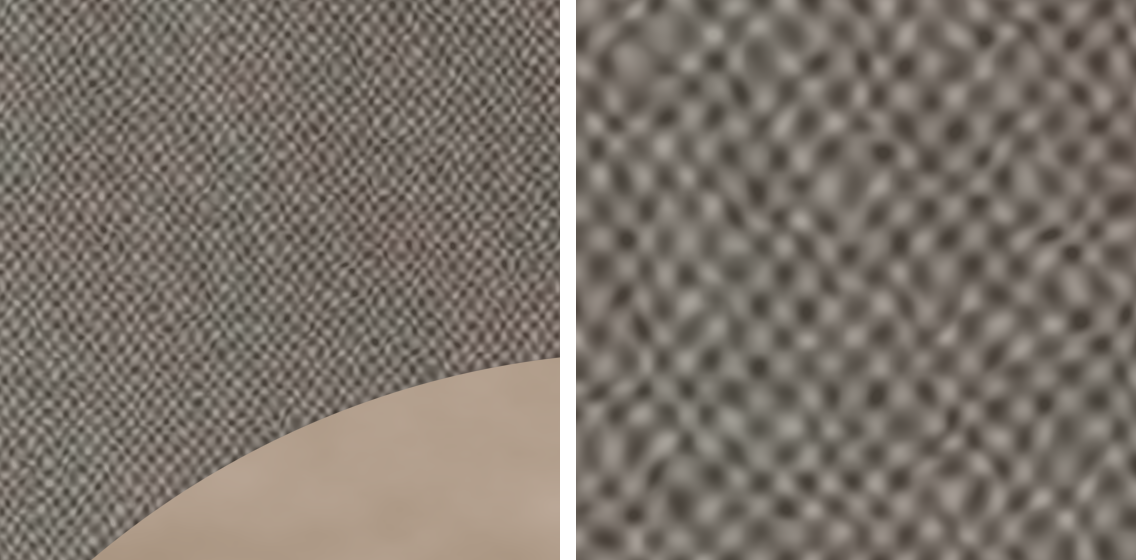
Left, the full canvas; right, a detail of the centre.
Give the GLSL for this texture, as a three.js fragment shader.

```glsl
// Taupe plain-weave cloth with a smooth beige disc rising from the lower right.
// The weave is a product of cosines, whose staggered crests are the threads;
// hashes vary each thread and value noise bends the rows and mottles the tone.

#define REPEATS vec2(35.0, 28.5)
#define THREAD_DARK vec3(0.325, 0.295, 0.265)
#define THREAD_LIGHT vec3(0.630, 0.600, 0.570)
#define WEAVE_CONTRAST 0.47
#define THREAD_WEAR 0.65
#define ROW_BEND 0.42
#define DISC_CENTER vec2(1.1745, -1.191)
#define DISC_RADIUS 1.5625
#define DISC_LIGHT vec3(0.730, 0.655, 0.590)
#define DISC_DARK vec3(0.655, 0.575, 0.495)
#define EDGE_SOFTNESS 0.0014

varying vec2 vUv;

const float PI = 3.14159;

float hash(vec2 p) {
  return fract(sin(dot(p, vec2(127.1, 311.7))) * 43758.5453);
}

float noise(vec2 p) {
  vec2 cell = floor(p);
  vec2 f = fract(p);
  f = f * f * (3.0 - 2.0 * f);
  return mix(mix(hash(cell), hash(cell + vec2(1.0, 0.0)), f.x),
             mix(hash(cell + vec2(0.0, 1.0)), hash(cell + vec2(1.0, 1.0)), f.x), f.y);
}

float fbm(vec2 p) {
  float sum = 0.0;
  float gain = 0.5;
  for (int i = 0; i < 4; i++) {
    sum += gain * noise(p);
    p = p * 2.03 + 17.3;
    gain *= 0.5;
  }
  return sum / 0.9375;
}

vec3 clothColor(vec2 uv) {
  // Two half-cells per repeat, nudged so that rows are not ruler straight
  vec2 p = uv * REPEATS * 2.0;
  vec2 bend = vec2(noise(p * 0.55), noise(p * 0.55 + 43.0)) - 0.5;
  vec2 drift = vec2(noise(uv * 6.0 + 9.0), noise(uv * 6.0 + 31.0)) - 0.5;
  p += ROW_BEND * bend * 1.6 + drift * 0.9;

  // Crests are raised threads, troughs the gaps; each has its own strength
  float wave = cos(PI * p.x) * cos(PI * p.y);
  float strength = 1.0 + THREAD_WEAR * (hash(floor(p + 0.5)) - 0.5);
  float tone = 0.5 + WEAVE_CONTRAST * wave * strength;

  // Sideways fibres partly bridge some gaps
  float fibre = noise(p * vec2(0.7, 2.3) + 5.0) - 0.5;
  float grain = noise(p * 2.6 + 71.0) - 0.5;
  tone += 0.26 * fibre + 0.12 * grain;

  // Broad soft shading: vertical folds, darker toward the upper right
  float folds = fbm(uv * vec2(5.0, 1.6) + 3.0) - 0.5;
  tone += 0.22 * folds + 0.07 * (0.45 - uv.x) - 0.08 * uv.x * uv.y;
  vec3 color = mix(THREAD_DARK, THREAD_LIGHT, clamp(tone, -0.15, 1.1));

  // Faint green tint to the left and in blotches
  float greenTint = fbm(uv * 7.0 + 57.0) - 0.5 + 0.35 * (0.5 - uv.x);
  return color + greenTint * vec3(-0.035, 0.012, 0.004);
}

vec3 discColor(vec2 uv) {
  // Cloudy, nearly plain surface with wide slanting bands
  float cloud = fbm(uv * vec2(7.0, 10.0) + 23.0);
  float band = noise(vec2(uv.x * 2.0, uv.y * 13.0 - uv.x * 3.0) + 11.0);
  float tone = 0.62 + 0.75 * (cloud - 0.5) + 0.35 * (band - 0.5);
  tone -= 0.35 * (1.0 - smoothstep(0.0, 0.12, uv.y));
  return mix(DISC_DARK, DISC_LIGHT, clamp(tone, 0.0, 1.15));
}

void main() {
  float edge = length(vUv - DISC_CENTER) - DISC_RADIUS;

  // Slight contact shade on the cloth beside the disc
  vec3 cloth = clothColor(vUv) * (1.0 - 0.08 * exp(-max(edge, 0.0) * 110.0));
  float disc = 1.0 - smoothstep(-EDGE_SOFTNESS, EDGE_SOFTNESS, edge);
  gl_FragColor = vec4(mix(cloth, discColor(vUv), disc), 1.0);
}
```
